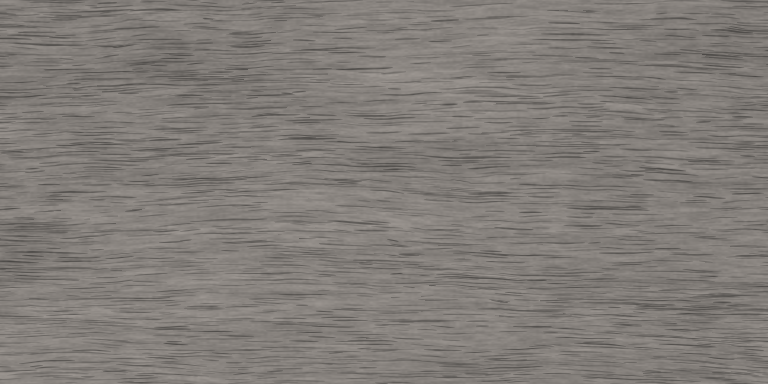
Reproduce this texture procedurally as a Shadertoy shader.

```glsl
// Grey oak board with horizontal grain: soft tonal bands and fine fibres made of
// stretched value noise, then layers of thin tapered dark pores scattered in
// jittered rows. A slow warp of the height bends all of them together.

const vec3 DARK_WOOD = vec3(0.400, 0.386, 0.372);
const vec3 LIGHT_WOOD = vec3(0.550, 0.530, 0.512);
const float BASE_TONE = 0.86;      // 0 is dark wood, 1 is light wood
const float BAND_CONTRAST = 0.46;
const float FIBRE_CONTRAST = 0.62;
const float FINE_CONTRAST = 0.62;
const float FLECK_DEPTH = 0.30;
const float PORE_DEPTH = 1.25;
const float PORE_DENSITY = 0.52;
const int PORE_LAYERS = 3;

// Integer hash of a lattice point, from 0 to 1
float hash(vec2 cell, float seed) {
    uvec2 q = uvec2(ivec2(cell)) * uvec2(1597u, 3812u) + uvec2(uint(seed) * 747u, 91u);
    uint h = (q.x ^ (q.y << 7)) * 277803u + q.y * 9781u;
    h = (h ^ (h >> 15)) * 73244475u;
    h = (h ^ (h >> 13)) * 73244475u;
    return float((h ^ (h >> 16)) & 65535u) / 65535.0;
}

float noise(vec2 p, float seed) {
    vec2 i = floor(p);
    vec2 f = fract(p);
    f = f * f * (3.0 - 2.0 * f);
    float low = mix(hash(i, seed), hash(i + vec2(1, 0), seed), f.x);
    float high = mix(hash(i + vec2(0, 1), seed), hash(i + vec2(1, 1), seed), f.x);
    return mix(low, high, f.y);
}

// Bends the straight grain: long waves first, then small wobbles
vec2 bendGrain(vec2 p) {
    float bend = 0.050 * (noise(p * vec2(1.4, 2.5), 1.0) - 0.5);
    bend += 0.010 * (noise(p * vec2(5.0, 9.0), 2.0) - 0.5);
    bend += 0.004 * (noise(p * vec2(17.0, 40.0), 3.0) - 0.5);
    return vec2(p.x, p.y + bend);
}

// Darkness of one layer of pores; size is the length and height of a cell
float pores(vec2 p, vec2 size, float halfWidth, float density, float pixel, float seed) {
    float dark = 0.0;
    float row = floor(p.y / size.y);
    for (int k = -1; k <= 1; k++) {
        float r = row + float(k);
        float x = p.x / size.x + hash(vec2(r, 7.0), seed) * 9.0;
        vec2 cell = vec2(floor(x), r);
        float halfLength = mix(0.12, 0.49, hash(cell, seed + 1.0));
        float middle = mix(halfLength, 1.0 - halfLength, hash(cell, seed + 2.0));
        float along = (fract(x) - middle) / halfLength;
        float slant = 0.003 * along * (hash(cell, seed + 3.0) - 0.5);
        float centre = (r + hash(cell, seed + 4.0)) * size.y + slant;
        float taper = sqrt(max(1.0 - along * along, 0.0));
        float width = halfWidth * taper * mix(0.5, 1.2, hash(cell, seed + 5.0));
        float away = abs(p.y - centre);
        // Share of the pixel that the pore covers
        float line = max(min(away + width, 0.5 * pixel) - max(away - width, -0.5 * pixel), 0.0) / pixel;
        float present = step(hash(cell, seed + 6.0), density);
        dark = max(dark, line * present * mix(0.35, 1.0, hash(cell, seed + 7.0)));
    }
    return dark;
}

void mainImage(out vec4 fragColor, in vec2 fragCoord) {
    vec2 p = fragCoord / iResolution.y;
    float pixel = 1.0 / iResolution.y;
    vec2 g = bendGrain(p);

    // Broad bands and fibres
    float bands = 0.6 * noise(g * vec2(1.7, 7.0), 11.0) + 0.4 * noise(g * vec2(3.0, 26.0), 12.0);
    float fibres = 0.4 * noise(g * vec2(5.0, 70.0), 13.0) + 0.6 * noise(g * vec2(11.0, 150.0), 14.0);
    float fine = 0.65 * noise(g * vec2(36.0, 250.0), 15.0) + 0.35 * noise(g * vec2(120.0, 230.0), 19.0);
    float tone = BASE_TONE + BAND_CONTRAST * (bands - 0.5);
    tone += FIBRE_CONTRAST * (fibres - 0.5) + FINE_CONTRAST * (fine - 0.5);

    // Smoky flecks across the grain, only in some patches
    float patches = smoothstep(0.5, 0.8, noise(p * vec2(2.2, 4.5), 16.0));
    float flecks = smoothstep(0.4, 0.9, noise(g * vec2(11.0, 26.0) + vec2(g.y * 7.0, 0.0), 17.0));
    tone -= FLECK_DEPTH * patches * flecks;

    // Pores, from long and wide to short and thin
    float crowding = mix(0.5, 1.45, noise(g * vec2(2.0, 9.0), 18.0));
    float dark = 0.0;
    for (int i = 0; i < PORE_LAYERS; i++) {
        float layer = float(i);
        vec2 size = vec2(0.27, 0.0150) * pow(0.68, layer);
        float halfWidth = 0.0021 * pow(0.85, layer);
        dark = max(dark, pores(g, size, halfWidth, PORE_DENSITY * crowding, pixel, 30.0 + 10.0 * layer));
    }
    tone -= PORE_DEPTH * dark;

    fragColor = vec4(mix(DARK_WOOD, LIGHT_WOOD, tone), 1.0);
}
```
